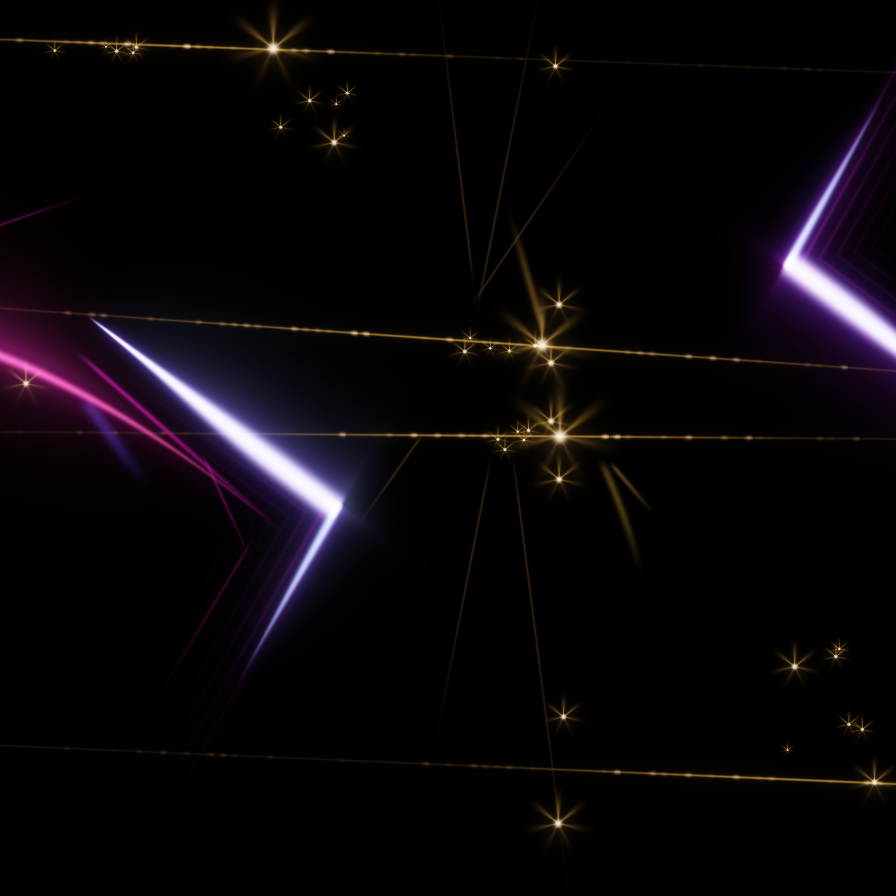
Reproduce this background procedurally as a WebGL 1 fragment shader.

```glsl
precision highp float;
// Two mirrored neon chevrons on black, crossed by sparkling gold threads.
// Blades, threads and rays are distances to lines; leafy flares are polar
// fans, and the small sparks are scattered with hashes.
uniform vec2 u_resolution;

const vec3 GOLD = vec3(0.95, 0.65, 0.22);
const vec3 VIOLET = vec3(0.36, 0.20, 0.95);
const vec3 MAGENTA = vec3(0.75, 0.05, 0.55);

float hash(vec2 p) {
  vec3 q = fract(p.xyx * vec3(0.1031, 0.1030, 0.0973));
  q += dot(q, q.yzx + 33.33);
  return fract((q.x + q.y) * q.z);
}

float bell(float x, float width) {
  return exp(-x * x / (width * width));
}

// x: position along a to b from 0 to 1; y: signed distance to the line
vec2 along(vec2 p, vec2 a, vec2 b) {
  vec2 d = b - a;
  vec2 e = normalize(d);
  return vec2(dot(p - a, d) / dot(d, d), dot(p - a, vec2(-e.y, e.x)));
}

float ray(vec2 p, vec2 a, vec2 b, float width) {
  vec2 s = along(p, a, b);
  return bell(s.y, width) * smoothstep(0.0, 0.15, s.x) * smoothstep(1.0, 0.3, s.x);
}

// Bright core with a fan of petals, longest at the top
vec3 flare(vec2 p, vec2 center, float size) {
  vec2 q = (p - center) / size;
  float r = length(q);
  float angle = atan(q.x, q.y + 0.0001);
  float petals = pow(abs(cos(angle * 3.5)), 10.0) * (0.2 + 0.8 * pow(abs(cos(angle * 0.5)), 2.0));
  petals *= smoothstep(1.1, 0.1, r) * exp(-r * 1.4);
  return GOLD * (petals * 0.75 + 0.25 * exp(-r * 5.0)) + vec3(1.0, 0.8, 0.65) * 2.2 * bell(r, 0.08);
}

vec3 cluster(vec2 p, vec2 center, vec2 spread, float seed) {
  vec3 sum = vec3(0.0);
  for (int i = 0; i < 5; i++) {
    vec2 k = vec2(float(i) * 7.0 + 3.0, seed);
    vec2 offset = vec2(hash(k), hash(k + 19.0)) * 2.0 - 1.0;
    sum += flare(p, center + offset * spread, 0.010 + 0.012 * hash(k + 41.0));
  }
  return sum;
}

// Thin line with random beads, brightest around the given x
vec3 thread(vec2 p, float left, float right, float peak, float reach) {
  float d = p.y - mix(left, right, p.x);
  float cell = floor(p.x * 75.0);
  float h = hash(vec2(cell, left * 100.0));
  float dx = (fract(p.x * 75.0) - 0.3 - 0.4 * h) / 75.0;
  float bead = bell(length(vec2(dx * 0.6, d)), 0.0022) * pow(h, 5.0);
  float level = 0.10 + bell(p.x - peak, reach);
  return level * (GOLD * (0.65 * bell(d, 0.0012) + 0.05 * exp(-abs(d) / 0.007)) + vec3(1.5, 1.0, 0.7) * bead);
}

// Wide tapered upper blade and a narrow lower one, mitred at the tip
vec3 chevron(vec2 p, vec3 haze, float echo) {
  vec2 tip = vec2(0.380, 0.436);
  vec2 upper = along(p, vec2(0.098, 0.648), tip);
  vec2 lower = along(p, tip, vec2(0.266, 0.234));
  float grow = smoothstep(0.0, 0.8, upper.x);
  float width = 0.0012 + 0.009 * grow;
  float d = upper.y + width * 0.6;
  float upperMask = smoothstep(0.0, 0.12, upper.x) * smoothstep(0.004, -0.004, lower.y);
  float fade = smoothstep(1.0, 0.0, lower.x);
  float lowerMask = fade * smoothstep(0.004, -0.004, upper.y);
  vec3 c = upperMask * (vec3(2.6, 2.5, 3.4) * bell(d, width) + VIOLET * 1.1 * exp(-abs(d) / (0.003 + 0.010 * grow)));
  c += lowerMask * (vec3(1.3, 1.6, 2.6) * bell(lower.y + 0.002, 0.0014 + 0.0028 * fade) + VIOLET * 0.6 * exp(-abs(lower.y) / 0.009));

  // Haze outside, violet bloom inside
  float nearTip = exp(-max(lower.y, 0.0) / 0.022);
  float body = smoothstep(-0.1, 0.55, upper.x) * nearTip;
  c += haze * body * exp(-max(upper.y, 0.0) / 0.040) * exp(min(upper.y, 0.0) / 0.015);
  c += haze * 0.5 * fade * exp(-abs(lower.y) / 0.025) * exp(-max(upper.y, 0.0) / 0.02);

  // Nested echoes of the outline
  float inside = max(upper.y, lower.y);
  float lines = pow(0.5 + 0.5 * cos(inside * 420.0), 5.0) * 0.45 + 0.22;
  c += mix(MAGENTA, VIOLET, 0.35) * echo * lines * smoothstep(0.015, -0.005, inside) * exp(inside / 0.03) * bell(length(p - tip), 0.20);
  return c;
}

void main() {
  vec2 p = gl_FragCoord.xy / u_resolution;

  // Chevron pair, the right one turned half round
  vec3 c = chevron(p, vec3(0.20, 0.21, 0.38), 0.55);
  c += chevron(vec2(1.256, 1.139) - p, vec3(0.18, 0.03, 0.23), 1.0);

  // Pink ribbon with haze, and magenta strands beneath the left blade
  float d = p.y - (0.603 - 0.40 * p.x - 0.72 * p.x * p.x);
  float fade = smoothstep(0.32, 0.0, p.x);
  c += fade * (vec3(1.7, 0.42, 0.90) * bell(d, 0.0015 + 0.0035 * fade) + MAGENTA * 0.45 * exp(-abs(d) / 0.014));
  c += vec3(0.32, 0.06, 0.22) * bell(p.x, 0.13) * exp(-abs(d - 0.015) / 0.045);
  c += MAGENTA * 0.8 * ray(p, vec2(0.08, 0.612), vec2(0.33, 0.393), 0.0025);
  c += VIOLET * 0.4 * ray(p, vec2(0.09, 0.56), vec2(0.17, 0.45), 0.007);
  c += MAGENTA * 0.4 * ray(p, vec2(0.225, 0.495), vec2(0.285, 0.365), 0.0015);
  c += MAGENTA * 0.25 * ray(p, vec2(0.285, 0.403), vec2(0.17, 0.21), 0.0015);
  c += MAGENTA * 0.35 * ray(p, vec2(-0.04, 0.735), vec2(0.11, 0.787), 0.0015);

  // Gold threads
  c += thread(p, 0.956, 0.919, 0.20, 0.20);
  c += thread(p, 0.656, 0.586, 0.54, 0.30);
  c += thread(p, 0.518, 0.510, 0.58, 0.22);
  c += thread(p, 0.168, 0.125, 0.90, 0.24);

  // Faint rays and curved streaks
  float rays = ray(p, vec2(0.53, 0.67), vec2(0.485, 1.04), 0.0013);
  rays += ray(p, vec2(0.53, 0.64), vec2(0.61, 1.05), 0.0013);
  rays += ray(p, vec2(0.52, 0.65), vec2(0.69, 0.90), 0.0013);
  rays += ray(p, vec2(0.55, 0.50), vec2(0.48, 0.14), 0.0013);
  rays += ray(p, vec2(0.57, 0.51), vec2(0.64, -0.04), 0.0013);
  rays += ray(p, vec2(0.475, 0.52), vec2(0.39, 0.40), 0.0015);
  c += GOLD * 0.16 * rays;
  float streaks = ray(p, vec2(0.608, 0.625), vec2(0.565, 0.775), 0.004);
  streaks += ray(p + vec2(0.9 * pow(p.y - 0.43, 2.0), 0.0), vec2(0.672, 0.49), vec2(0.723, 0.35), 0.004);
  streaks += ray(p, vec2(0.68, 0.485), vec2(0.735, 0.42), 0.0025);
  c += GOLD * 0.30 * streaks;

  // Main flares, the central column, then loose clusters
  c += flare(p, vec2(0.305, 0.946), 0.062) + flare(p, vec2(0.605, 0.615), 0.068);
  c += flare(p, vec2(0.625, 0.513), 0.072) + flare(p, vec2(0.623, 0.081), 0.042);
  c += flare(p, vec2(0.373, 0.841), 0.032) + flare(p, vec2(0.887, 0.256), 0.032);
  c += flare(p, vec2(0.976, 0.127), 0.032) + flare(p, vec2(0.029, 0.572), 0.032);
  c += flare(p, vec2(0.620, 0.926), 0.025) + flare(p, vec2(0.629, 0.200), 0.028);
  for (int i = 0; i < 4; i++) {
    float n = float(i);
    c += flare(p, vec2(0.618 + 0.006 * cos(n * 2.1), 0.660 - 0.065 * n), 0.034);
  }
  c += cluster(p, vec2(0.36, 0.88), vec2(0.05, 0.04), 2.0);
  c += cluster(p, vec2(0.555, 0.615), vec2(0.05, 0.012), 5.0);
  c += cluster(p, vec2(0.565, 0.508), vec2(0.025, 0.012), 9.0);
  c += cluster(p, vec2(0.93, 0.21), vec2(0.06, 0.07), 14.0);
  c += cluster(p, vec2(0.11, 0.948), vec2(0.05, 0.012), 21.0);

  gl_FragColor = vec4(1.0 - exp(-1.25 * c), 1.0);
}
```
